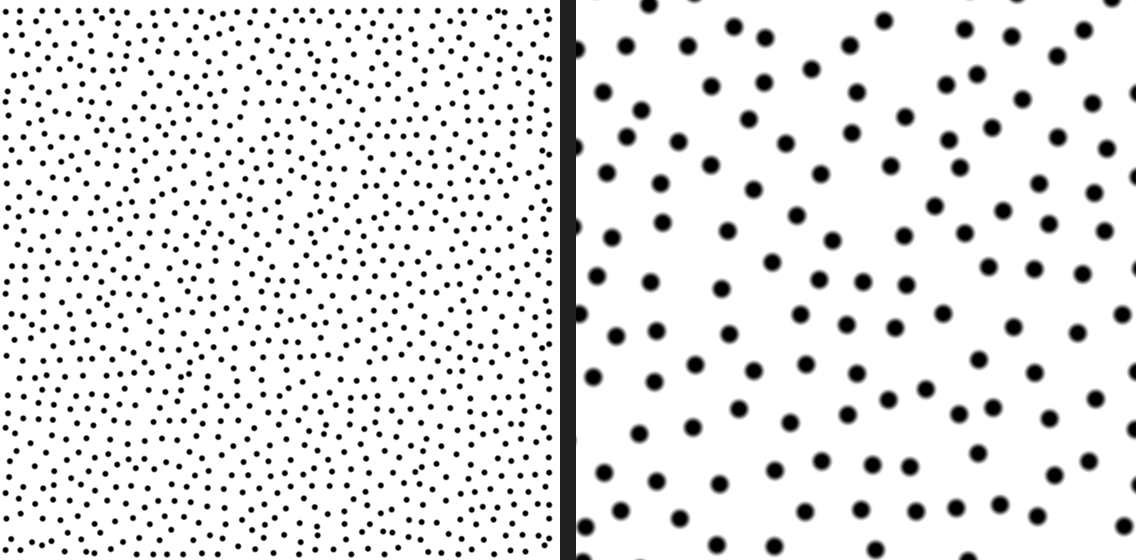
Left, the full canvas; right, a detail of the centre.
Reproduce this pattern procedurally as a three.js fragment shader.

```glsl
// Evenly scattered soft black dots on white: jittered staggered rows, spread by repulsion.
varying vec2 vUv;

const float COLUMNS = 31.0;
const float ROWS = 35.0;
const float ROW_HEIGHT = COLUMNS / ROWS;

vec2 hash2(vec2 cell) {
  vec3 q = fract(cell.xyx * vec3(0.1031, 0.1030, 0.0973));
  q += dot(q, q.yzx + 33.33);
  return fract((q.xx + q.yz) * q.zy);
}

// Every second row is shifted by half a column
float rowShift(float row) {
  return 0.25 + 0.5 * mod(row, 2.0);
}

vec2 cellCenter(vec2 cell) {
  return vec2(cell.x + rowShift(cell.y), (cell.y + 0.5) * ROW_HEIGHT);
}

vec2 seed(vec2 cell) {
  return cellCenter(cell) + 0.82 * (hash2(cell + 57.0) - 0.5);
}

// Place of a dot after its close neighbours have pushed it away
vec2 spreadDot(vec2 cell) {
  vec2 here = seed(cell);
  vec2 push = vec2(0.0);
  for (int v = -1; v <= 1; v++) {
    for (int u = -1; u <= 1; u++) {
      vec2 away = here - seed(cell + vec2(float(u), float(v)));
      float gap = length(away);
      push += away / max(gap, 0.001) * max(0.0, 1.03 - gap) * 0.37;
    }
  }
  vec2 center = cellCenter(cell);
  return center + clamp(here + push - center, -0.64, 0.64);
}

void main() {
  vec2 p = vUv * COLUMNS;
  float firstRow = floor(p.y / ROW_HEIGHT - 0.5);
  float nearest = 9.0;

  // Two closest columns in each of the two closest rows
  for (int j = 0; j < 2; j++) {
    float row = firstRow + float(j);
    float firstColumn = floor(p.x - rowShift(row));
    for (int i = 0; i < 2; i++) {
      vec2 cell = vec2(firstColumn + float(i), row);
      bool inside = min(cell.x, cell.y) >= 0.0 && cell.x < COLUMNS && cell.y < ROWS;
      if (inside) {
        // Whole dots stay within the canvas
        vec2 center = clamp(spreadDot(cell), 0.31, COLUMNS - 0.6);
        nearest = min(nearest, distance(p, center));
      }
    }
  }

  // Black core with a soft rim
  gl_FragColor = vec4(vec3(smoothstep(0.094, 0.223, nearest)), 1.0);
}
```
